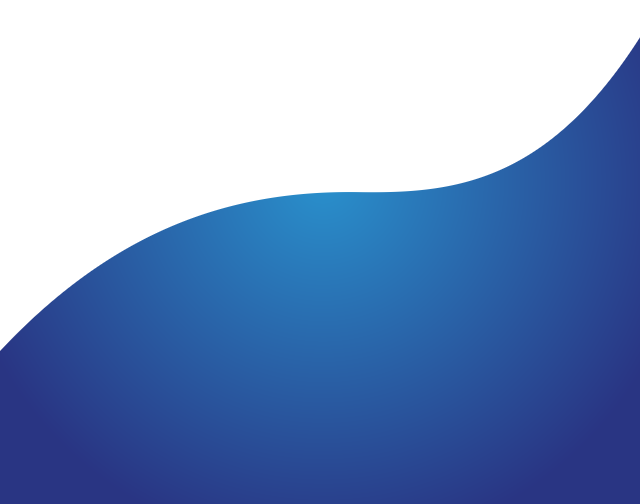
This background is drawn by a Shadertoy shader. Its source:

```glsl
// A white sky above a smooth blue wave lit by a radial glow at its crest.

#define WAVE_LEFT   vec2(0.0, 0.3035)
#define WAVE_MIDDLE vec2(0.56, 0.6188)
#define WAVE_RIGHT  vec2(1.0, 0.926)
#define WAVE_SLOPES vec3(1.354, -0.019, 1.99)
#define GLOW_CENTER vec2(0.505, 0.641)
#define GLOW_RADIUS 0.579
#define GLOW_COLOR  vec3(0.16, 0.565, 0.80)
#define DEEP_COLOR  vec3(0.16, 0.207, 0.515)
#define SKY_COLOR   vec3(1.0)

// Cubic Hermite height between two points with given end slopes.
float hermite(float x, vec2 a, vec2 b, float slopeA, float slopeB) {
    float width = b.x - a.x;
    float t = (x - a.x) / width;
    float s = 1.0 - t;
    return mix(a.y, b.y, t * t * (3.0 - 2.0 * t))
         + width * t * s * (s * slopeA - t * slopeB);
}

float waveHeight(float x) {
    return x < WAVE_MIDDLE.x
        ? hermite(x, WAVE_LEFT, WAVE_MIDDLE, WAVE_SLOPES.x, WAVE_SLOPES.y)
        : hermite(x, WAVE_MIDDLE, WAVE_RIGHT, WAVE_SLOPES.y, WAVE_SLOPES.z);
}

void mainImage(out vec4 fragColor, in vec2 fragCoord) {
    vec2 uv = fragCoord / iResolution.xy;

    // Circular glow, measured in canvas widths
    vec2 fromGlow = uv - GLOW_CENTER;
    fromGlow.y *= iResolution.y / iResolution.x;
    float falloff = clamp(length(fromGlow) / GLOW_RADIUS, 0.0, 1.0);
    vec3 waveColor = mix(GLOW_COLOR, DEEP_COLOR, falloff);

    // Antialiased wave edge
    float above = uv.y - waveHeight(uv.x);
    float pixelStep = length(vec2(dFdx(above), dFdy(above)));
    float skyCover = clamp(0.5 + above / pixelStep, 0.0, 1.0);

    fragColor = vec4(mix(waveColor, SKY_COLOR, skyCover), 1.0);
}
```
